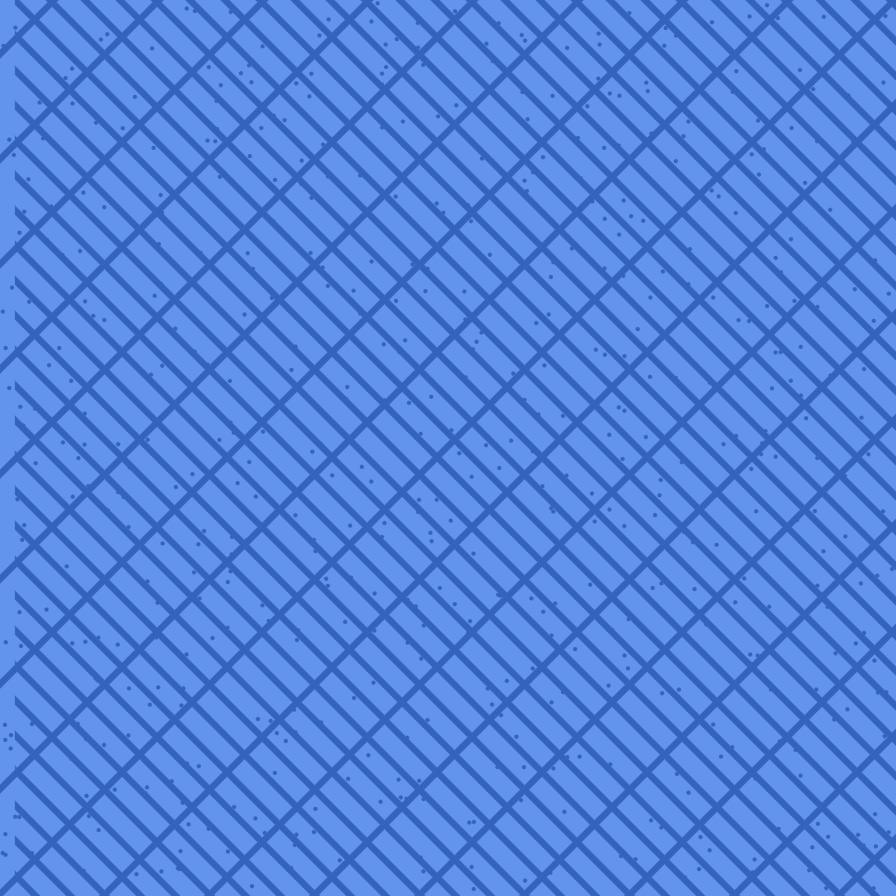
This pattern is drawn by a Shadertoy shader. Its source:

```glsl
// Diagonal brick-like lattice: widely spaced rising lines crossed by a dense
// falling hatch, with small random specks scattered over the flat ground.
// Lines are repeated distances along the diagonals; specks are hashed per cell.

#define GROUND_COLOR vec3(0.39, 0.58, 0.93)
#define INK_COLOR vec3(0.20, 0.39, 0.73)
#define RISING_PERIOD (60.0 / 512.0)
#define FALLING_PERIOD (20.0 / 512.0)
#define RISING_SHIFT (-1.0 / 512.0)
#define FALLING_SHIFT (0.5 / 512.0)
#define LINE_WIDTH (3.7 / 512.0)
#define HATCH_MARGIN (8.5 / 512.0)
#define SPECK_CELLS 16.0
#define SPECKS_PER_CELL 3
#define SPECK_CHANCE 0.85
#define SPECK_RADIUS (1.2 / 512.0)

float hash(vec2 p) {
    return fract(sin(dot(p, vec2(127.1, 311.7))) * 43758.5453);
}

// Coverage of a shape from its signed distance
float coverage(float dist, float pixel) {
    return 1.0 - smoothstep(-0.75 * pixel, 0.75 * pixel, dist);
}

// Signed distance to 45 degree lines repeated along the axis coordinate
float diagonalLines(float axis, float period) {
    float offset = abs(fract(axis / period + 0.5) - 0.5) * period;
    return offset * inversesqrt(2.0) - 0.5 * LINE_WIDTH;
}

// Signed distance to the nearest speck in this cell
float specks(vec2 p) {
    vec2 cell = floor(p * SPECK_CELLS);
    float dist = 1.0;
    for (int i = 0; i < SPECKS_PER_CELL; i++) {
        vec2 seed = cell + float(i) * vec2(37.0, 59.0);
        if (hash(seed + 11.3) > SPECK_CHANCE) continue;
        vec2 jitter = vec2(hash(seed), hash(seed + 5.7));
        vec2 center = (cell + mix(vec2(0.05), vec2(0.95), jitter)) / SPECK_CELLS;
        dist = min(dist, length(p - center) - SPECK_RADIUS);
    }
    return dist;
}

void mainImage(out vec4 fragColor, in vec2 fragCoord) {
    vec2 p = fragCoord / iResolution.y;
    float pixel = 1.0 / iResolution.y;

    // Long rising lines span the whole canvas
    float rising = diagonalLines(p.x - p.y - RISING_SHIFT, RISING_PERIOD);

    // Falling hatch stops short of the left edge
    float falling = diagonalLines(p.x + p.y - FALLING_SHIFT, FALLING_PERIOD);
    falling = max(falling, HATCH_MARGIN - p.x);

    // Lines and specks share one ink
    float ink = coverage(min(min(rising, falling), specks(p)), pixel);
    fragColor = vec4(mix(GROUND_COLOR, INK_COLOR, ink), 1.0);
}
```
